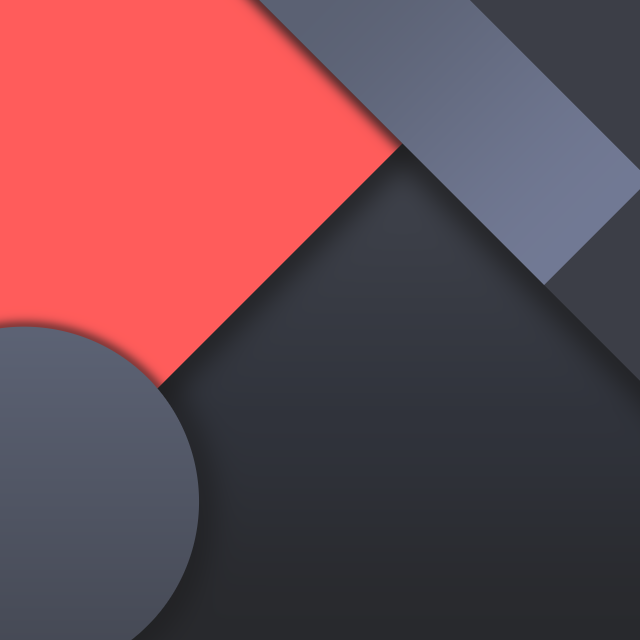
Give the GLSL for this background, as a WebGL 2 fragment shader.

```glsl
#version 300 es
precision highp float;

uniform vec2 u_resolution;
out vec4 fragColor;

#define PANEL_EDGE 1.405
#define BAND_OUTER 1.734
#define BAND_END 0.2956
#define RED_EDGE -0.147
#define DISC_CENTER vec2(0.0375, 0.2161)
#define DISC_RADIUS 0.2735
#define NEAR_REACH 0.015
#define FAR_REACH 0.036
#define RED vec3(1.0, 0.36, 0.355)
#define PANEL vec3(0.235, 0.245, 0.277)
#define SHADOW vec3(0.11, 0.11, 0.115)

// Antialiased coverage of the inside of a signed distance
float cover(float dist) {
    float pixel = 1.0 / min(u_resolution.x, u_resolution.y);
    return clamp(0.5 - dist / pixel, 0.0, 1.0);
}

// Soft shadow that fades outward from a shape
vec3 shade(vec3 color, float dist, float reach, float strength) {
    float t = max(dist, 0.0) / reach;
    return mix(color, SHADOW, strength * exp(-t * t));
}

// Dark floor, lighter toward the top
vec3 floorColor(float y) {
    vec3 low = mix(vec3(0.158, 0.162, 0.177), vec3(0.19, 0.202, 0.235),
                   smoothstep(0.0, 0.4, y));
    return mix(low, vec3(0.25, 0.262, 0.298), clamp((y - 0.36) / 0.38, 0.0, 1.0));
}

void main() {
    vec2 p = gl_FragCoord.xy / u_resolution;

    // Diagonal axes and shape distances
    float across = p.x + p.y;
    float along = p.x - p.y;
    float diagonal = sqrt(0.5);
    float panel = (PANEL_EDGE - across) * diagonal;
    float red = (along - RED_EDGE) * diagonal;
    float band = max(panel, max(across - BAND_OUTER, along - BAND_END) * diagonal);
    float disc = length(p - DISC_CENTER) - DISC_RADIUS;

    // Floor with wide shadows
    vec3 color = floorColor(p.y);
    color = shade(color, red, FAR_REACH, 0.65);
    color = shade(color, panel, FAR_REACH, 0.65);
    color = shade(color, disc, FAR_REACH, 0.5);

    // Red sheet with tight shadows
    vec3 sheet = shade(RED, panel, NEAR_REACH, 0.68);
    sheet = shade(sheet, disc, NEAR_REACH * 0.8, 0.52);
    color = mix(color, sheet, cover(red));

    // Raised panel and its blue-gray band
    color = mix(color, PANEL, cover(panel));
    vec3 bandColor = mix(vec3(0.355, 0.38, 0.45), vec3(0.445, 0.475, 0.58),
                         smoothstep(-0.55, BAND_END, along));
    color = mix(color, bandColor, cover(band));

    // Disc with a vertical gradient
    vec3 discColor = mix(vec3(0.275, 0.29, 0.335), vec3(0.36, 0.385, 0.455),
                         clamp(p.y / 0.48, 0.0, 1.0));
    color = mix(color, discColor, cover(disc));

    fragColor = vec4(color, 1.0);
}
```
